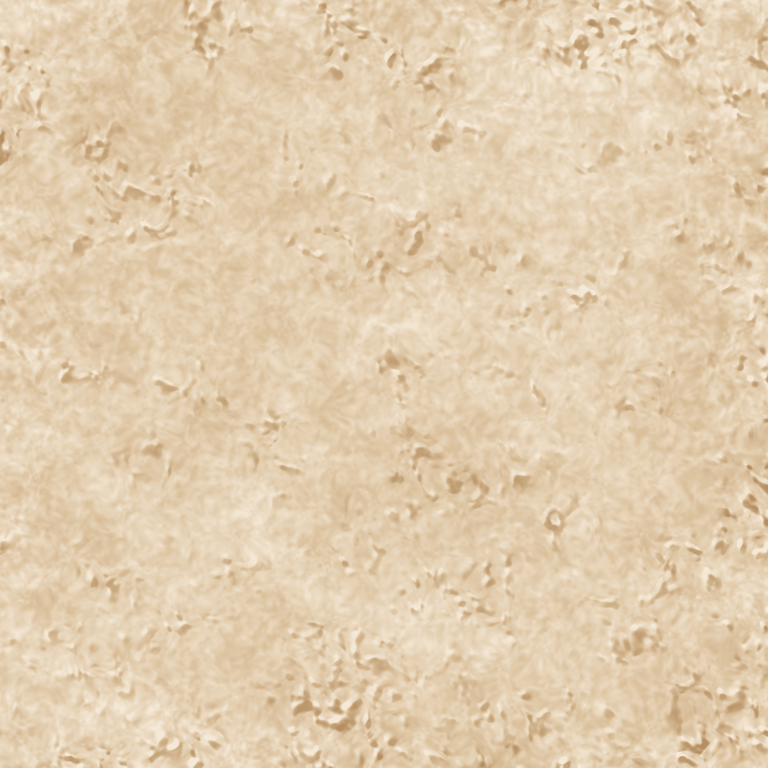
A WebGL 1 fragment shader for this texture:

```glsl
precision highp float;
uniform vec2 u_resolution;

float hash(vec2 p) {
  vec3 q = fract(p.xyx * vec3(0.1031, 0.1030, 0.0973));
  q += dot(q, q.yzx + 33.33);
  return fract((q.x + q.y) * q.z);
}

float noise(vec2 p) {
  vec2 cell = floor(p);
  vec2 f = fract(p);
  f = f * f * (3.0 - 2.0 * f);
  return mix(mix(hash(cell), hash(cell + vec2(1.0, 0.0)), f.x),
             mix(hash(cell + vec2(0.0, 1.0)), hash(cell + 1.0), f.x), f.y);
}

vec2 turn(vec2 p, float angle) {
  float c = cos(angle), s = sin(angle);
  return vec2(c * p.x - s * p.y, s * p.x + c * p.y);
}

float fbm(vec2 p) {
  float sum = 0.0, weight = 0.5;
  for (int i = 0; i < 4; i++) {
    sum += weight * noise(p);
    p = turn(p, 0.65) * 2.07 + 17.3;
    weight *= 0.5;
  }
  return sum / 0.9375;
}

// Small round hollows, from 0 on flat ground to 1 at their deepest.
float hollows(vec2 p) {
  float grain = 0.7 * noise(turn(p, 0.4) * 88.0 + 41.0)
              + 0.3 * noise(turn(p, 1.1) * 165.0 + 9.0);
  return smoothstep(0.53, 0.82, grain);
}

vec3 sandColor(float tone) {
  vec3 brown = vec3(0.74, 0.60, 0.43);
  vec3 tan = vec3(0.86, 0.76, 0.62);
  vec3 cream = vec3(0.93, 0.87, 0.78);
  return tone < 0.63 ? mix(brown, tan, tone / 0.63)
                     : mix(tan, cream, (tone - 0.63) / 0.37);
}

void main() {
  vec2 uv = gl_FragCoord.xy / u_resolution;

  // Warped coordinates, with features slightly longer across than up.
  vec2 warp = vec2(noise(uv * 34.0 + 5.0), noise(uv * 34.0 + 71.0)) - 0.5;
  vec2 p = uv + 0.012 * warp + 3.0;
  vec2 flat_p = turn(p, -0.15) * vec2(0.8, 1.15);

  // The ground is rougher toward the borders.
  vec2 border = min(uv, 1.0 - uv);
  float rim = 1.0 - smoothstep(0.0, 0.17, min(border.x, border.y) + 0.12 * (noise(uv * 9.0) - 0.3));
  float rough = 0.85 + 0.4 * rim;

  // Soft mottling from broad patches down to fine grain.
  float tone = 0.80;
  tone += 0.18 * (noise(flat_p * 5.0) - 0.5);
  tone += 0.42 * rough * (fbm(flat_p * 24.0) - 0.5);
  tone += 0.30 * rough * (noise(turn(p, 0.8) * 105.0) - 0.5);
  tone += 0.20 * rough * (noise(turn(p, 0.3) * 210.0) - 0.5);

  // Clustered hollows, lit along their upper left edges.
  float cluster = smoothstep(0.48, 0.72, fbm(flat_p * 15.0 + 60.0) + 0.12 * rim);
  float pit = hollows(p);
  float lip = hollows(p + vec2(0.005, -0.007));
  tone -= (0.07 + 0.62 * cluster) * rough * pit;
  tone += (0.05 + 0.28 * cluster) * rough * lip * (1.0 - pit);

  // Pale crusts between them.
  float crust = smoothstep(0.54, 0.74, fbm(flat_p * 19.0 + 130.0));
  tone += 0.13 * rough * crust * noise(turn(p, 0.5) * 75.0 + 20.0);

  gl_FragColor = vec4(sandColor(clamp(tone, -0.15, 1.15)), 1.0);
}
```
